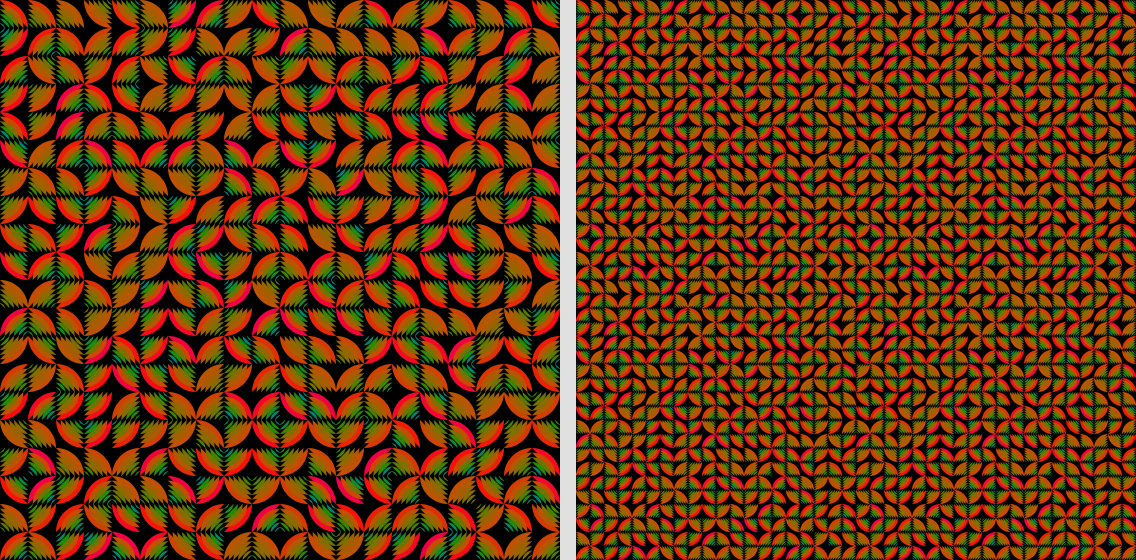
Left: one tile. Right: repeated 2 by 2.
This pattern is drawn by a three.js fragment shader. Its source:

```glsl
varying vec2 vUv;

float hash(vec3 p) {
  p = fract(p * vec3(0.1031, 0.1130, 0.0973));
  p += dot(p, p.yzx + 33.33);
  return fract((p.x + p.y) * p.z);
}

// Spectrum from pink (0) through orange and olive to teal (1)
vec3 spectrum(float t) {
  vec3 c = mix(vec3(0.95, 0.0, 0.27), vec3(0.98, 0.06, 0.04), clamp(t / 0.18, 0.0, 1.0));
  c = mix(c, vec3(0.77, 0.31, 0.0), clamp((t - 0.18) / 0.27, 0.0, 1.0));
  c = mix(c, vec3(0.52, 0.43, 0.0), clamp((t - 0.45) / 0.18, 0.0, 1.0));
  c = mix(c, vec3(0.14, 0.55, 0.0), clamp((t - 0.63) / 0.19, 0.0, 1.0));
  return mix(c, vec3(0.0, 0.52, 0.45), clamp((t - 0.82) / 0.16, 0.0, 1.0));
}

// Signed distance, positive inside, between a quarter arc and its chord
float arcSegment(vec2 p, float radius) {
  return min(radius - length(p), (p.x + p.y - radius) * 0.7071);
}

void main() {
  vec2 grid = vUv * 20.0;
  vec2 cell = mod(floor(grid), 20.0);
  vec2 p = fract(grid);
  float pixel = max(fwidth(grid.x), fwidth(grid.y));

  // Each fan grows from a random corner of its cell
  vec2 corner = step(0.5, vec2(hash(vec3(cell, 3.0)), hash(vec3(cell, 17.0))));
  p = abs(p - corner);

  // Nested segments, the smaller ones on top
  float contrast = hash(vec3(cell, 41.0));
  vec3 color = vec3(0.0);
  for (int i = 0; i < 6; i++) {
    float depth = float(i) / 5.0;
    float radius = 1.0 - float(i) / 6.0;
    float jitter = hash(vec3(cell, 60.0 + float(i) * 7.0)) - 0.5;
    float amount = clamp(contrast + 0.35 * jitter, 0.0, 1.0);
    float warm = 0.5 * pow(1.0 - depth, 4.0) * pow(amount, 1.5);
    float cool = 0.48 * depth * amount;
    float tone = 0.48 + 0.2 * depth - warm + cool;
    float coverage = clamp(arcSegment(p, radius) / pixel + 0.5, 0.0, 1.0);
    color = mix(color, spectrum(tone), coverage);
  }

  gl_FragColor = vec4(color, 1.0);
}
```
